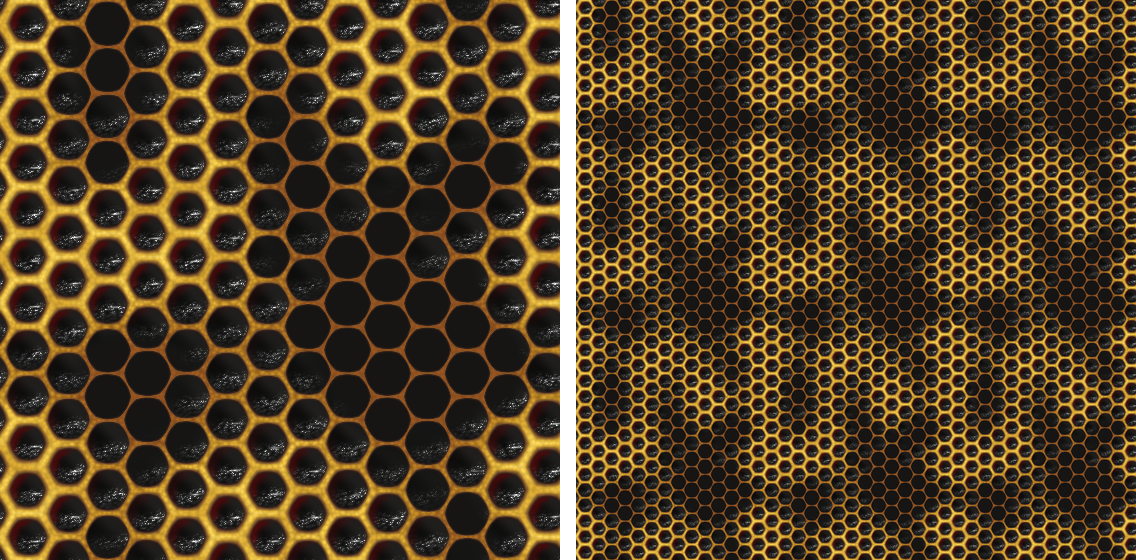
Left: one tile. Right: repeated 3 by 3.
Write a Shadertoy shader that draws this pattern.

```glsl
// Honeycomb of 14 by 12 flat-topped cells whose wax walls swell and thin in patches.
// A hexagonal lattice gives the cells, windowed sines the wax thickness, and
// wrapped cellular noise the grain of the wax and the crumpled dark resin.

const float TAU = 6.2831853;
const float HEX = 0.8660254;             // column pitch over row pitch
const vec2 CELLS = vec2(14.0, 12.0);     // columns, rows
const vec2 SHIFT = vec2(0.69 * HEX, 0.5);
const float THIN_HOLE = 0.475;           // hole radius in row pitches
const float THICK_HOLE = 0.35;
const float ROUNDNESS = 0.72;            // 0 hexagonal hole, 1 circular
const vec3 PIT = vec3(0.085, 0.083, 0.08);
const vec3 BLOOD = vec3(0.30, 0.035, 0.04);
const vec3 RIM = vec3(0.27, 0.16, 0.11);
const vec3 BROWN = vec3(0.48, 0.33, 0.17);
const vec3 RUST = vec3(0.57, 0.31, 0.11);
const vec3 AMBER = vec3(0.70, 0.49, 0.12);
const vec3 GOLD = vec3(0.88, 0.71, 0.22);
const vec3 CREAM = vec3(0.97, 0.87, 0.46);

vec2 hash2(vec2 p) {
    vec3 q = fract(p.xyx * vec3(0.1031, 0.1030, 0.0973));
    q += dot(q, q.yzx + 33.33);
    return fract((q.xx + q.yz) * q.zy);
}

// Distance to the nearest scattered point, repeating after a whole period
float cellular(vec2 p, vec2 period) {
    vec2 base = floor(p), f = fract(p);
    float nearest = 2.0;
    for (int y = -1; y <= 1; y++)
    for (int x = -1; x <= 1; x++) {
        vec2 o = vec2(x, y);
        nearest = min(nearest, length(o + hash2(mod(base + o, period)) - f));
    }
    return nearest;
}

float wave(float x) { return cos(TAU * x); }
float window(float x, float centre) { return 0.5 + 0.5 * wave(x - centre); }

// Wax thickness, about 0 to 1, from waves that each act in one band
float waxField(vec2 uv) {
    float f = wave(2.0 * uv.y - 0.14) * window(uv.x, 0.2)
            + wave(uv.y - 0.9) * window(uv.x, 0.7)
            + wave(3.0 * uv.x - 0.05) * window(uv.y, 0.85)
            + wave(2.0 * uv.x) * window(uv.y, 0.25)
            + wave(uv.x - 0.15) * window(uv.y, 0.55)
            + 0.7 * wave(3.0 * uv.y - 0.56) * window(uv.x, 0.92);
    return clamp(0.48 + 0.36 * f, 0.0, 1.0);
}

// Offset from the nearest cell centre, and the wrapped cell index
vec2 hexCell(vec2 q, out vec2 id) {
    vec2 lattice = vec2(2.0 * HEX, 1.0);
    vec2 a = q - lattice * floor(q / lattice + 0.5);
    vec2 b = q - lattice * (floor(q / lattice) + 0.5);
    vec2 p = dot(a, a) < dot(b, b) ? a : b;
    id = mod(floor((q - p) / lattice * 2.0 + 0.5), vec2(CELLS.x, 2.0 * CELLS.y));
    return p;
}

vec3 resin(vec2 p, vec2 id, float wax, float depth) {
    vec2 rnd = hash2(id + 7.0);
    float fill = smoothstep(0.08, 0.36, wax + 0.3 * (rnd.x - 0.5));
    // Red glow on the upper left wall, cut by a ragged edge
    float side = dot(p, vec2(-0.85, 0.5)) + 0.025 * sin(24.0 * p.y + TAU * rnd.y);
    float glow = smoothstep(0.02, 0.26, side) * smoothstep(0.3, 0.0, depth);
    vec3 col = PIT * mix(1.0, 0.45 + 1.1 * smoothstep(-0.1, 0.4, p.x + p.y), fill * 0.8);
    col = mix(col, BLOOD, glow * smoothstep(0.25, 0.95, wax));
    // Crumpled sheet lying along a sagging fold
    float fold = p.y + 0.15 - 0.16 * p.x + 0.04 * sin(11.0 * p.x + TAU * rnd.y);
    float sheet = exp(-90.0 * fold * fold) * smoothstep(-0.34, 0.1, p.x + 0.1 * rnd.x);
    vec2 grain = mat2(0.94, -0.34, 0.34, 0.94) * p + id * 3.7;
    float coarse = 1.0 - cellular(grain * vec2(9.0, 17.0), vec2(997.0));
    float fine = 1.0 - cellular(grain * vec2(27.0, 38.0), vec2(997.0));
    float speck = smoothstep(0.4, 0.95, coarse) * smoothstep(0.45, 0.95, fine);
    float lower = smoothstep(0.12, -0.28, p.y) * coarse;
    col += fill * (0.09 * lower + sheet * (0.10 * coarse + 0.85 * speck)) * vec3(0.98, 1.0, 1.0);
    // Wet glint
    vec2 g = (p - vec2(0.17, -0.09 + 0.04 * (rnd.y - 0.5))) * vec2(11.0, 52.0);
    g.y -= 0.25 * g.x;
    return col + 0.65 * fill * smoothstep(0.2, 0.8, wax) * exp(-dot(g, g));
}

vec3 waxWall(float slope, float wax, float grain, float patches) {
    float body = clamp(wax + 0.22 * (grain - 0.5), 0.0, 1.0);
    vec3 top = mix(RUST, AMBER, smoothstep(0.05, 0.45, body));
    top = mix(top, GOLD, smoothstep(0.3, 0.8, body) * (0.65 + 0.35 * patches));
    vec3 col = mix(RIM, BROWN, smoothstep(0.0, 0.3, slope));
    col = mix(col, top, smoothstep(0.2, 0.72, slope));
    float ridge = smoothstep(0.62, 1.0, slope) * smoothstep(0.45, 1.0, body);
    col = mix(col, CREAM, 0.6 * ridge * patches);
    return col * (0.9 + 0.2 * grain);
}

void mainImage(out vec4 fragColor, in vec2 fragCoord) {
    vec2 uv = fragCoord / iResolution.xy;
    vec2 id;
    vec2 p = hexCell(uv * CELLS * vec2(HEX, 1.0) - SHIFT, id);
    vec2 a = abs(p);
    float hexagon = max(a.y, a.x * HEX + a.y * 0.5);
    float wax = waxField(uv);
    float grain = 1.0 - cellular(uv * 110.0, vec2(110.0));
    float patches = 0.5 + 0.5 * sin(TAU * (5.0 * uv.x + 2.0 * uv.y) + 2.0 * sin(TAU * 7.0 * uv.y));

    // Hole outline, with a small difference in size between cells
    float size = clamp(wax + 0.24 * (hash2(id).x - 0.5), 0.0, 1.0);
    float radius = mix(THIN_HOLE, THICK_HOLE, size) + 0.008 * (grain - 0.5);
    float d = mix(hexagon, length(p), ROUNDNESS) - radius;
    float slope = max(d, 0.0) / (max(d, 0.0) + 0.5 - hexagon + 0.004);

    vec3 inside = resin(p, id, size, -d);
    inside = mix(inside, RIM * 0.7, 0.8 * smoothstep(-0.035, 0.0, d));
    float edge = CELLS.y / iResolution.y;
    vec3 col = mix(inside, waxWall(slope, wax, grain, patches), smoothstep(-edge, edge, d));
    fragColor = vec4(clamp(col, 0.0, 1.0), 1.0);
}
```
